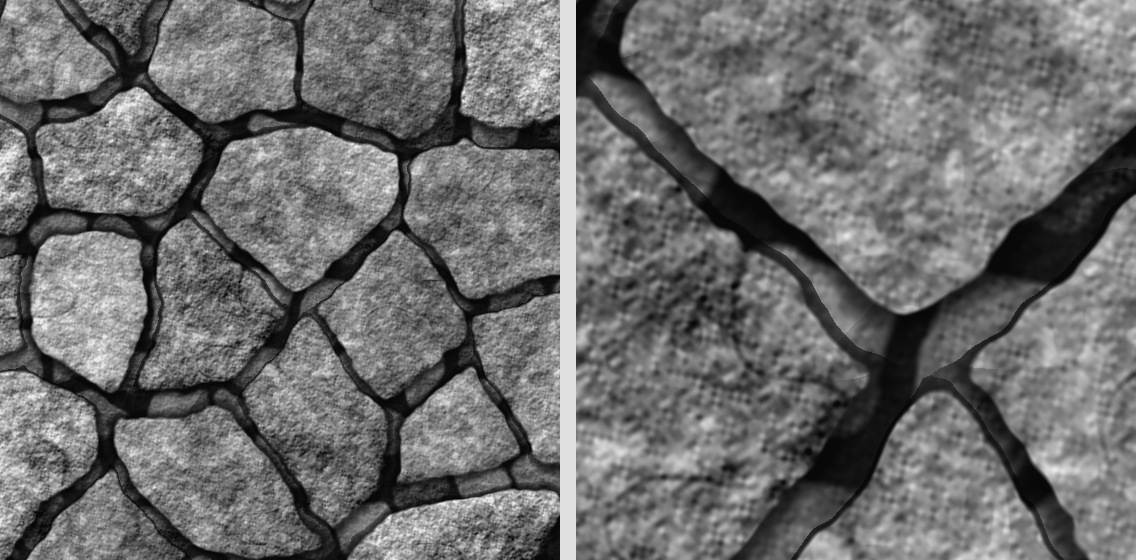
Left, the full canvas; right, a detail of the centre.
This texture is drawn by a WebGL 1 fragment shader. Its source:

```glsl
precision highp float;
// Dry stone wall: large angular grey rocks over dark joints filled with rubble.
uniform vec2 u_resolution;

#define STONE_SIZE vec2(0.30, 0.235)
#define RUBBLE_SIZE vec2(0.125, 0.10)
#define JOINT 0.005
#define UNDERSIDE 0.024
#define ROUNDING 0.016
#define STONE_TONE 0.515
#define TONE_SPREAD 0.22
#define GRAIN 0.75
#define RELIEF 0.85
#define LIGHT_DIR vec2(-0.45, 0.89)

float hash(vec2 p) {
  vec3 q = fract(vec3(p.xyx) * 0.1031);
  q += dot(q, q.yzx + 33.33);
  return fract((q.x + q.y) * q.z);
}

vec2 hash2(vec2 p) {
  return vec2(hash(p + 17.3), hash(p + 61.7));
}

float noise(vec2 p) {
  vec2 i = floor(p), f = fract(p);
  f = f * f * (3.0 - 2.0 * f);
  return mix(mix(hash(i), hash(i + vec2(1.0, 0.0)), f.x),
             mix(hash(i + vec2(0.0, 1.0)), hash(i + vec2(1.0, 1.0)), f.x), f.y);
}

// Layered rough surface, 0 to 1, turned between octaves.
float rockHeight(vec2 p) {
  float sum = 0.0, amp = 0.3;
  p *= 17.0;
  for (int i = 0; i < 5; i++) {
    sum += amp * noise(p);
    p = mat2(1.6, 1.2, -1.2, 1.6) * p + 7.1;
    amp *= 0.86;
  }
  return sum / 1.135;
}

float smoothMin(float a, float b, float k) {
  float h = max(k - abs(a - b), 0.0) / k;
  return min(a, b) - h * h * k * 0.25;
}

// Stone centre for a cell; alternate courses are staggered.
vec2 stoneCentre(vec2 cell, vec2 size) {
  vec2 jitter = 0.1 + 0.8 * hash2(cell);
  jitter.x += 0.5 * mod(cell.y, 2.0);
  return (cell + jitter) * size;
}

// Signed inner distance to the stone outline; also its cell, centre and edge normal.
float stoneDistance(vec2 p, vec2 size, float joint, float underside,
                    out vec2 id, out vec2 centre, out vec2 normal) {
  vec2 base = floor(p / size);
  float nearest = 1e3;
  id = base;
  centre = p;
  normal = vec2(0.0, 1.0);
  for (int y = -2; y <= 2; y++)
    for (int x = -2; x <= 2; x++) {
      vec2 cell = base + vec2(float(x), float(y));
      vec2 c = stoneCentre(cell, size);
      float r = distance(c, p);
      if (r < nearest) { nearest = r; id = cell; centre = c; }
    }
  float d = 1.0, closest = 1.0;
  float gap = joint * (0.7 + 3.0 * pow(hash(id + 5.1), 3.0));
  for (int y = -2; y <= 2; y++)
    for (int x = -2; x <= 2; x++) {
      vec2 c = stoneCentre(base + vec2(float(x), float(y)), size);
      vec2 across = c - centre;
      if (dot(across, across) > 1e-6) {
        vec2 n = normalize(across);
        float e = dot(0.5 * (c + centre) - p, n) - gap;
        e -= underside * smoothstep(0.1, 0.9, dot(n, vec2(0.3, -0.95)));
        if (e < closest) { closest = e; normal = n; }
        d = smoothMin(d, e, ROUNDING);
      }
    }
  return d;
}

void main() {
  vec2 uv = gl_FragCoord.xy / u_resolution.y;
  float soft = 1.2 / u_resolution.y + 0.001;

  // Chipped, wandering outlines
  vec2 p = uv + 3.0;
  p += 0.035 * (vec2(noise(uv * 7.0), noise(uv * 7.0 + 31.0)) - 0.5);
  p += 0.014 * (vec2(noise(uv * 24.0 + 9.0), noise(uv * 24.0 + 47.0)) - 0.5);
  p += 0.005 * (vec2(noise(uv * 70.0), noise(uv * 70.0 + 13.0)) - 0.5);

  // Surface grain and its relief under the light
  float height = rockHeight(uv);
  float relief = height - rockHeight(uv + LIGHT_DIR * 0.004);
  float grain = GRAIN * (height - 0.5) + RELIEF * relief;

  // Rubble lying deep in the joints
  vec2 id, centre, normal;
  float rubble = stoneDistance(p + 5.0, RUBBLE_SIZE, 0.004, 0.010, id, centre, normal);
  float rubbleTone = 0.20 + 0.20 * hash(id) + 0.6 * grain;
  rubbleTone += 0.06 * dot(normal, LIGHT_DIR);
  float color = mix(0.07 + 0.12 * grain, rubbleTone, smoothstep(-soft, 0.006, rubble));

  // Large stones, each with its own tone, tilt and bevelled rim
  float d = stoneDistance(p, STONE_SIZE, JOINT, UNDERSIDE, id, centre, normal);
  color *= mix(0.35, 1.0, smoothstep(0.002, 0.02, -d));
  float tone = STONE_TONE + TONE_SPREAD * (hash(id + 2.7) - 0.5);
  vec2 tilt = hash2(id + 8.2) - 0.5 + 0.35 * LIGHT_DIR;
  tone += 0.7 * dot(p - centre, tilt);
  float rim = 1.0 - smoothstep(0.0, 0.022, d);
  tone += rim * (0.10 * dot(normal, LIGHT_DIR) - 0.04);

  // Broad weathering, thin cracks and pale flecks
  tone += 0.16 * (noise(uv * 11.0 + 20.0) - 0.5);
  float crack = 1.0 - smoothstep(0.0, 0.05, abs(noise(uv * vec2(13.0, 17.0) + 4.0) - 0.5));
  tone -= 0.16 * crack * smoothstep(0.5, 0.75, noise(uv * 9.0 + 55.0));
  tone += 0.12 * smoothstep(0.62, 0.8, noise(uv * 75.0 + 3.0));
  tone += grain * (0.8 + 0.5 * hash(id + 12.4));

  color = mix(color, tone, smoothstep(-soft, soft, d));
  gl_FragColor = vec4(vec3(clamp(color, 0.03, 0.92)), 1.0);
}
```
